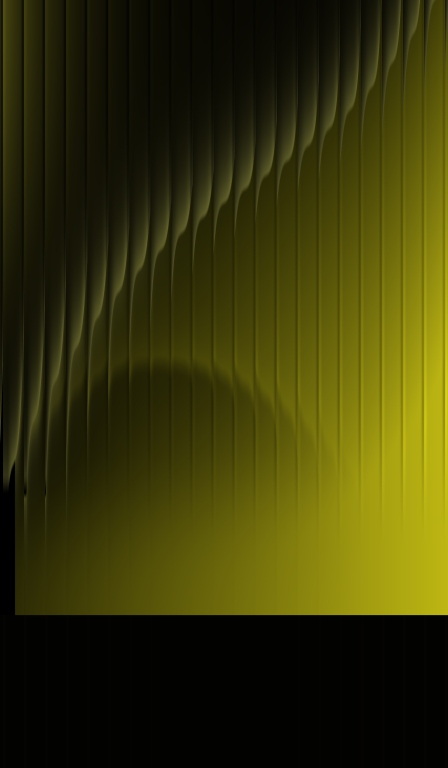
Reproduce this background procedurally as a Shadertoy shader.

```glsl
// Height of the bright diagonal rim at horizontal position x
float rimHeight(float x) {
    float d = clamp(x, 0.0, 1.15) - 0.55;
    return 0.755 + 0.38 * d + 1.15 * d * d * d;
}

// Height of the low dark dome behind the glass
float domeHeight(float x) {
    float d = x - 0.35;
    return 0.53 - (d < 0.0 ? 1.2 : 0.75) * d * d;
}

vec3 reededGlass(vec2 p, float px) {
    // Each vertical rib bends the horizontal lookup like a lens
    float t = fract(p.x / 0.047 - 0.138);
    float s = 2.0 * t - 1.0;
    float ribs = smoothstep(0.28, 0.5, p.y);
    float x = p.x + 0.135 * s * s * s;
    float above = p.y - rimHeight(x);

    // Olive panel, brighter to the right and away from the rim
    float depth = rimHeight(mix(p.x, x, 0.35)) - p.y;
    float falloff = clamp(0.32 + 1.35 * depth, 0.25, 1.0);
    falloff = mix(falloff, 1.0, smoothstep(0.42, 0.2, p.y));
    float light = (0.17 + 0.57 * p.x) * falloff;

    // Dome shadow below its edge, soft sheen above it
    float dome = p.y - domeHeight(mix(p.x, x, 0.7));
    float side = smoothstep(0.85, 0.4, p.x);
    float shadow = smoothstep(0.012, -0.02, dome) * exp(min(dome, 0.0) * 7.0);
    light *= 1.0 - 0.45 * side * shadow;
    light += 0.05 * side * exp(-abs(dome - 0.008) * 28.0);
    vec3 panel = light * vec3(1.0, 0.965, 0.1);
    panel += vec3(0.17, 0.17, 0.09) * exp(-max(-above, 0.0) * 22.0)
           * smoothstep(0.5, 0.05, p.x);

    // Dark backdrop with the rim glow and a wash at the upper left
    float glow = exp(-max(above, 0.0) * 17.0);
    vec3 backdrop = vec3(0.02, 0.018, 0.004);
    backdrop += vec3(0.43, 0.43, 0.2) * glow * (0.8 + 0.2 * s);
    backdrop += vec3(0.25, 0.245, 0.055) * exp(-p.x * 6.0)
              * smoothstep(0.4, 1.0, p.y) * (1.1 - 0.45 * t);
    backdrop *= smoothstep(0.355, 0.385, p.y);

    // Panel bounds
    float inside = smoothstep(0.005, -0.005, above);
    panel *= smoothstep(-px, px, p.x - 0.0335);
    vec3 color = mix(backdrop, panel, inside);

    // Seams: a dark groove next to a fine highlight
    float groove = exp(-pow((t - 0.95) / 0.07, 2.0));
    float highlight = exp(-pow((t - 0.06) / 0.07, 2.0));
    color *= 1.0 + ribs * (0.16 * highlight - mix(0.6, 0.25, inside) * groove);

    // Empty strip under the panel with barely visible ribs
    vec3 floorColor = vec3(0.008, 0.007, 0.002)
                    + vec3(0.012, 0.011, 0.0) * highlight * abs(2.0 * p.x - 1.0);
    return mix(floorColor, color, smoothstep(-px, px, p.y - 0.199));
}

void mainImage(out vec4 fragColor, in vec2 fragCoord) {
    vec3 color = vec3(0.0);
    // Horizontal supersampling keeps the narrow seams smooth
    for (int i = 0; i < 4; i++) {
        vec2 offset = vec2((float(i) - 1.5) * 0.25, 0.0);
        color += reededGlass((fragCoord + offset) / iResolution.xy, 0.6 / iResolution.y);
    }
    fragColor = vec4(color * 0.25, 1.0);
}
```
